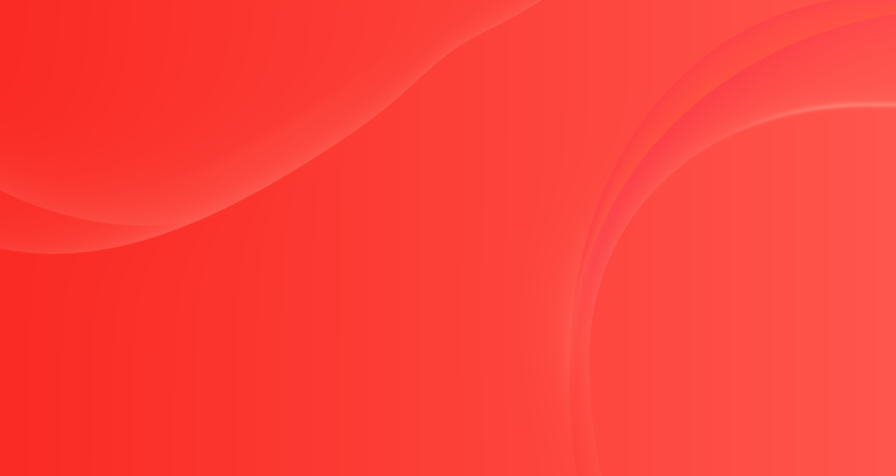
Give the GLSL for this background, as a WebGL 1 fragment shader.

```glsl
precision highp float;
// Red background with a lit wave at the left and a fan of arcs at the right.
// A horizontal gradient is tinted by one-sided glows that fade away from
// curves: polynomials for the wave, superellipse quarters for the arcs.

uniform vec2 u_resolution;

#define ASPECT 1.882
#define RED_LEFT vec3(0.980, 0.165, 0.140)
#define RED_RIGHT vec3(0.998, 0.335, 0.300)
#define LIGHT vec3(1.0, 0.50, 0.44)
#define PINK vec3(0.99, 0.20, 0.29)
#define ORANGE vec3(1.0, 0.36, 0.22)
#define WAVE_GLOW 0.36
#define ARC_GLOW 0.34
#define ARC_POWER 2.12
#define STEM_BEND 0.45

// Lights only the positive side of an edge, fading over the given width.
float glow(float d, float width) {
    float aa = 1.2 / u_resolution.y;
    return smoothstep(-aa, aa, d) * exp(-max(d, 0.0) / width);
}

// Soft line centred on an edge.
float line(float d, float width) {
    return exp(-d * d / (width * width));
}

// Height of the wave's lower edge.
float waveHeight(float x) {
    float crest = (x - 0.95) / 0.11;
    return 0.478 + x * (-0.2065 + x * (0.978 - 0.3467 * x))
        + 0.026 * exp(-crest * crest);
}

// Distance to an upper-left superellipse quarter with a stem below it;
// positive outside.
float arcDistance(vec2 p, vec2 center, vec2 radii) {
    float below = max(center.y - p.y, 0.0);
    p.x -= STEM_BEND * below * below;
    vec2 q = max(vec2(center.x - p.x, p.y - center.y), 0.0001) / radii;
    float r = pow(pow(q.x, ARC_POWER) + pow(q.y, ARC_POWER), 1.0 / ARC_POWER);
    vec2 slope = pow(q / r, vec2(ARC_POWER - 1.0)) / radii;
    return (r - 1.0) / length(slope);
}

vec3 addWave(vec3 color, vec2 p) {
    float d = p.y - waveHeight(p.x);
    float fold = p.y - (0.600 + p.x * (0.798 * p.x - 0.485));
    float narrow = smoothstep(0.35, 1.0, p.x);
    float width = mix(0.085, 0.030, narrow);
    float strength = mix(0.55, 1.0, smoothstep(0.0, 0.4, p.x))
        * mix(1.0, 0.65, narrow);

    // Body of light above the lower edge, and its thin rim
    color = mix(color, LIGHT, WAVE_GLOW * strength * glow(d, width));
    color = mix(color, LIGHT, 0.20 * strength * glow(d, 0.012));

    // Fold that joins the wave from the left
    float foldFade = 1.0 - smoothstep(0.22, 0.50, p.x);
    color = mix(color, LIGHT, 0.24 * foldFade * glow(fold, 0.065));

    // Faint upper sheet and the shade below
    float sheet = smoothstep(0.0, 0.02, d) * (1.0 - smoothstep(0.09, 0.12, d));
    float sheetFade = smoothstep(0.3, 0.5, p.x) * (1.0 - smoothstep(0.6, 0.95, p.x));
    color = mix(color, LIGHT, 0.06 * sheet * sheetFade);
    float shadeFade = 1.0 - smoothstep(0.3, 0.8, p.x);
    return mix(color, RED_LEFT, 0.25 * shadeFade * glow(-d, 0.07));
}

vec3 addArcs(vec3 color, vec2 p) {
    float outer = arcDistance(p, vec2(1.863, 0.216), vec2(0.667, 0.792));
    float middle = arcDistance(p, vec2(2.083, 0.191), vec2(0.888, 0.797));
    float inner = arcDistance(p, vec2(1.826, 0.240), vec2(0.588, 0.537));
    float stem = 1.0 - smoothstep(0.10, 0.40, p.y);
    float upper = smoothstep(0.25, 0.50, p.y);
    float insideFan = smoothstep(-0.004, 0.004, inner);

    // Halo outside the stem
    float halo = line(p.y - 0.36, 0.20);
    color = mix(color, LIGHT, 0.20 * halo * glow(outer, 0.045));

    // Pink shade under the outer arc, orange above the middle one
    color = mix(color, PINK, 0.40 * upper * insideFan * glow(-outer, 0.075));
    float between = smoothstep(0.0, 0.02, -outer);
    color = mix(color, ORANGE, 0.40 * upper * between * glow(middle, 0.045));

    // Pink ribbon between the middle and inner arcs
    float ribbonFade = mix(1.0, 0.45, smoothstep(1.5, 1.88, p.x));
    color = mix(color, PINK, 0.45 * upper * ribbonFade * insideFan * glow(-middle, 0.05));

    // Red stem with a light left edge
    color = mix(color, RED_LEFT, 0.22 * stem * insideFan * glow(-middle, 0.04));
    color = mix(color, LIGHT, 0.16 * halo * line(middle, 0.010));

    // Bright inner arc, sharper towards the right
    float sharp = smoothstep(1.45, 1.80, p.x);
    float innerFade = mix(0.45, 1.0, smoothstep(0.0, 0.5, p.y));
    color = mix(color, LIGHT, ARC_GLOW * innerFade * glow(inner, 0.032));
    return mix(color, LIGHT + 0.08, 0.50 * sharp * line(inner - 0.003, 0.006));
}

void main() {
    vec2 uv = gl_FragCoord.xy / u_resolution;
    vec2 p = uv * vec2(ASPECT, 1.0);
    vec3 color = mix(RED_LEFT, RED_RIGHT, uv.x);
    color = addWave(color, p);
    color = addArcs(color, p);
    gl_FragColor = vec4(color, 1.0);
}
```
